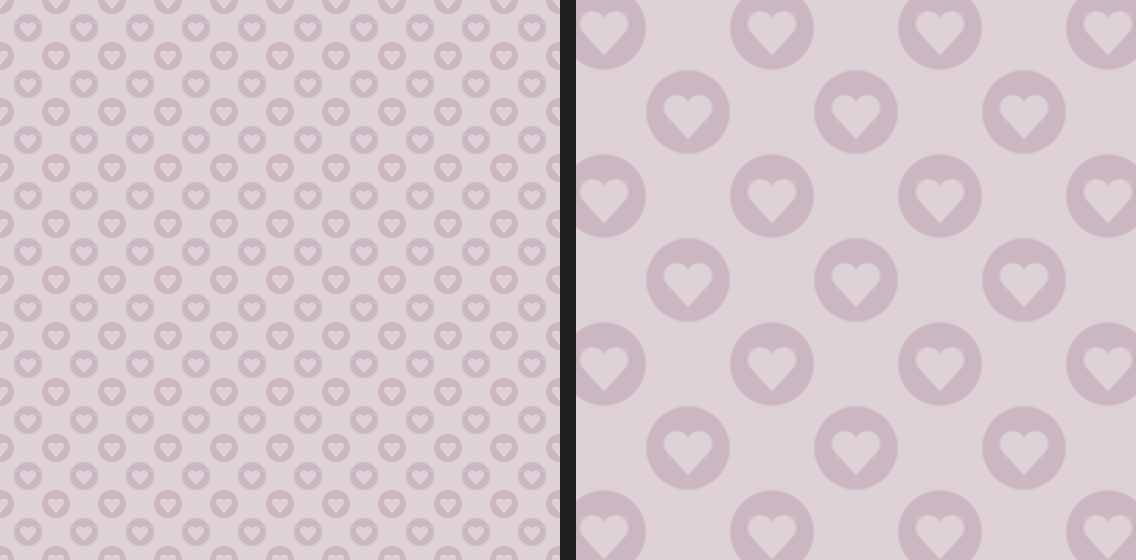
Left, the full canvas; right, a detail of the centre.
Give the GLSL for this pattern, as a Shadertoy shader.

```glsl
// Staggered polka dots, each with a heart cut out, in two dusty pinks.
// Two interleaved square lattices give the dots; the heart is a mirrored
// lobe circle joined to a wedge tangent to it. Whole repeats make it tile.

const float REPEATS     = 10.0;               // cells across and down
const float DOT_RADIUS  = 0.248;              // lengths below are in cells
const vec2  LOBE_CENTER = vec2(0.068, 0.025);
const float LOBE_RADIUS = 0.075;
const float TIP_Y       = -0.162;
const float EDGE_SOFT   = 0.011;              // least half width of an edge
const vec3  GROUND      = vec3(0.870, 0.824, 0.844);
const vec3  DOT_COLOR   = vec3(0.798, 0.718, 0.757);

// Offset from the nearest dot center: cell corners or cell middles
vec2 nearestDot(vec2 p) {
    vec2 corner = fract(p + 0.5) - 0.5;
    vec2 middle = fract(p) - 0.5;
    return dot(corner, corner) < dot(middle, middle) ? corner : middle;
}

// Approximate signed distance to the heart, negative inside
float heartDistance(vec2 p) {
    vec2 q = vec2(abs(p.x), p.y - TIP_Y);
    vec2 c = LOBE_CENTER - vec2(0.0, TIP_Y);
    float lobe = length(q - c) - LOBE_RADIUS;

    // Straight side from the tip, tangent to the lobe
    float slant = atan(c.x, c.y) + asin(LOBE_RADIUS / length(c));
    vec2 along = vec2(sin(slant), cos(slant));
    vec2 outward = vec2(along.y, -along.x);
    float side = dot(q, outward);

    // Cap the wedge at the tangent point and below the notch
    float cap = max(dot(q - c, along), q.y - c.y - 0.3 * LOBE_RADIUS);
    return min(lobe, max(side, cap));
}

float coverage(float d, float soft) {
    return 1.0 - smoothstep(-soft, soft, d);
}

void mainImage(out vec4 fragColor, in vec2 fragCoord) {
    vec2 p = REPEATS * fragCoord / iResolution.xy;
    float pixel = REPEATS / min(iResolution.x, iResolution.y);
    float soft = max(0.6 * pixel, EDGE_SOFT);

    vec2 local = nearestDot(p);
    float disc = coverage(length(local) - DOT_RADIUS, soft);
    float heart = coverage(heartDistance(local), soft);

    fragColor = vec4(mix(GROUND, DOT_COLOR, disc * (1.0 - heart)), 1.0);
}
```
